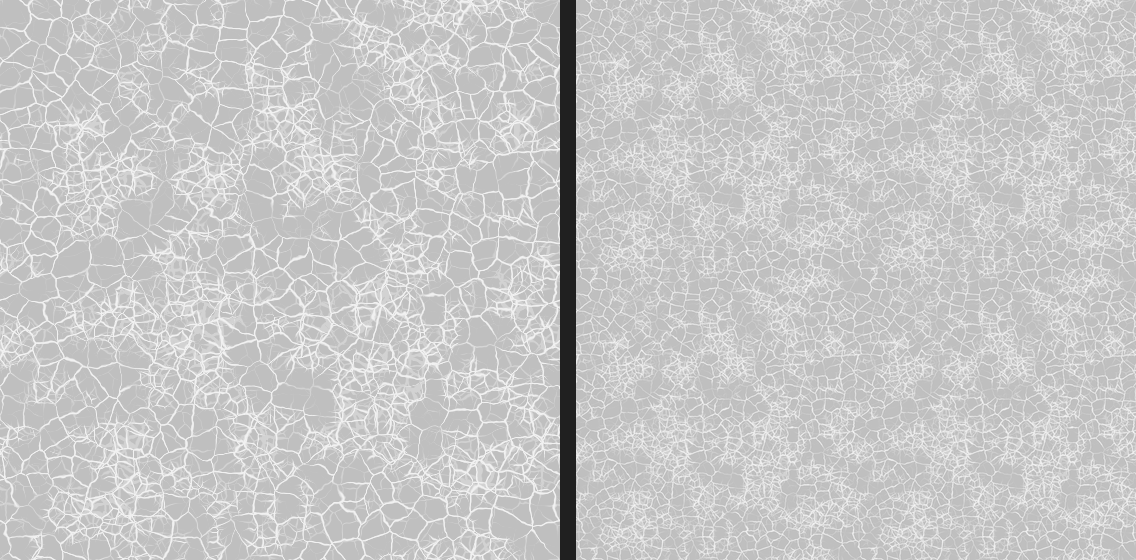
Left, the tile; right, the same tile 2 across and 2 down.
This texture is drawn by a Shadertoy shader. Its source:

```glsl
// Crackled stone: jagged pale veins over a flat grey ground.
// Each vein layer is a wrapped Voronoi edge network bent by fractal noise;
// slow noise swells and starves the veins so that they fade in and out.

const vec3 GROUND = vec3(0.748);
const vec3 FAINT_VEIN = vec3(0.825);
const vec3 BRIGHT_VEIN = vec3(0.945);

// Integer hash of a lattice cell that wraps at the given period
vec2 hash2(vec2 cell, vec2 period, float seed) {
    uvec3 v = uvec3(floor(mod(cell + 0.5, period)), seed);
    v = v * 1664525u + 1013904223u;
    v.x += v.y * v.z;
    v.y += v.z * v.x;
    v.z += v.x * v.y;
    v ^= v >> 16u;
    v.x += v.y * v.z;
    v.y += v.z * v.x;
    return vec2(v.xy >> 8u) / 16777216.0;
}

// Two channels of smooth value noise, tiling over the unit square
vec2 noise2(vec2 uv, float cells, float seed) {
    vec2 p = uv * cells;
    vec2 i = floor(p);
    vec2 f = p - i;
    vec2 s = f * f * (3.0 - 2.0 * f);
    vec2 period = vec2(cells);
    vec2 low = mix(hash2(i, period, seed),
                   hash2(i + vec2(1, 0), period, seed), s.x);
    vec2 high = mix(hash2(i + vec2(0, 1), period, seed),
                    hash2(i + vec2(1, 1), period, seed), s.x);
    return mix(low, high, s.y);
}

// Fractal displacement: broad bends first, then fine jags
vec2 jaggedWarp(vec2 uv, float seed) {
    vec2 offset = vec2(0.0);
    float cells = 22.0;
    float amplitude = 0.014;
    for (int octave = 0; octave < 4; octave++) {
        offset += amplitude * (noise2(uv, cells, seed + float(octave)) - 0.5);
        cells *= 2.0;
        amplitude *= 0.52;
    }
    return offset;
}

// Distance, in canvas units, to the border between the two nearest sites
float crackDistance(vec2 uv, vec2 cells, float seed) {
    vec2 p = (uv + jaggedWarp(uv, seed)) * cells;
    vec2 home = floor(p);
    vec2 nearest = vec2(9.0);
    vec2 second = vec2(9.0);
    for (int y = -1; y <= 1; y++) {
        for (int x = -1; x <= 1; x++) {
            vec2 cell = home + vec2(x, y);
            vec2 site = cell + 0.03 + 0.94 * hash2(cell, cells, seed + 9.0);
            vec2 r = (site - p) / cells;
            if (dot(r, r) < dot(nearest, nearest)) {
                second = nearest;
                nearest = r;
            } else if (dot(r, r) < dot(second, second)) {
                second = r;
            }
        }
    }
    vec2 across = second - nearest;
    return 0.5 * dot(nearest + second, across) / max(length(across), 1e-5);
}

// Antialiased coverage of a vein; starved veins dissolve
float vein(float dist, float halfWidth, float pixel) {
    float edge = clamp((halfWidth - dist) / pixel + 0.5, 0.0, 1.0);
    return edge * min(1.0, 2.0 * halfWidth / pixel);
}

void mainImage(out vec4 fragColor, in vec2 fragCoord) {
    vec2 uv = fragCoord / iResolution.xy;
    float pixel = 1.0 / iResolution.y;

    // Vein networks from coarse to fine
    float coarse = crackDistance(uv, vec2(20, 26), 11.0);
    float fine = crackDistance(uv, vec2(33, 41), 37.0);
    float faintCoarse = crackDistance(uv, vec2(25, 31), 61.0);
    float faintFine = crackDistance(uv, vec2(38, 46), 83.0);

    // Local strength of each network
    vec2 broad = noise2(uv, 13.0, 101.0);
    vec2 local = noise2(uv, 31.0, 103.0);
    float coarseStrength = smoothstep(0.12, 0.55, mix(broad.x, local.x, 0.5));
    float fineStrength = smoothstep(0.40, 0.68, mix(broad.y, local.y, 0.5));
    float faintStrength = smoothstep(0.15, 0.70, mix(broad.x, local.y, 0.5));
    float smudge = smoothstep(0.55, 0.85, mix(broad.y, local.x, 0.5));

    // Faint veins, smudged wide in places
    float faint = vein(faintCoarse, 0.0013 * faintStrength + 0.0026 * smudge, pixel);
    faint = max(faint, vein(faintFine, 0.0013 * fineStrength + 0.0018 * smudge, pixel));
    faint = max(faint, vein(coarse, 0.0011, pixel));

    // Bright veins on top
    float bright = vein(coarse, 0.0014 * coarseStrength, pixel);
    bright = max(bright, vein(fine, 0.0014 * fineStrength, pixel));

    vec3 color = mix(GROUND, FAINT_VEIN, faint);
    color = mix(color, BRIGHT_VEIN, bright);
    fragColor = vec4(color, 1.0);
}
```
